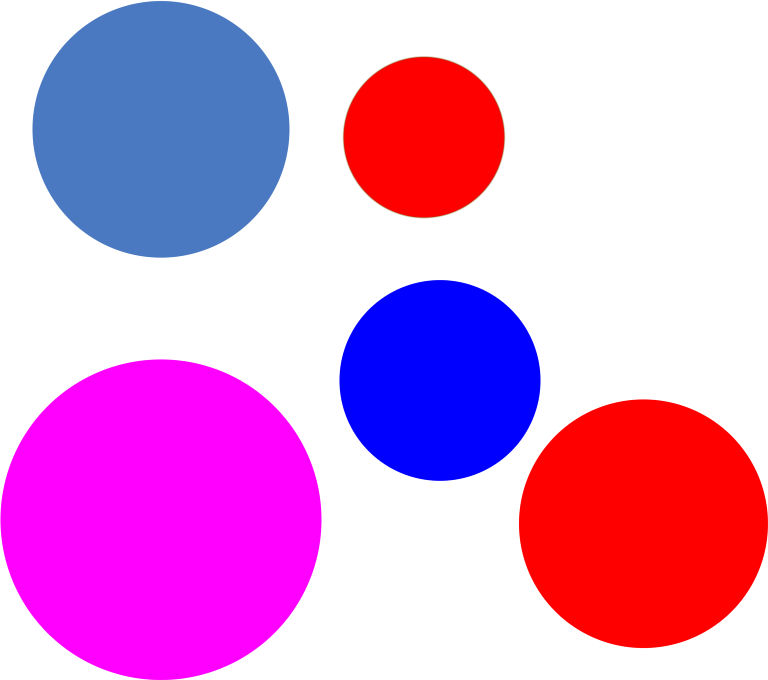
Give the GLSL for this background, as a WebGL 2 fragment shader.

```glsl
#version 300 es
precision highp float;
// Five flat discs of different sizes scattered on a white ground.
// Each disc is a signed distance function with a softened edge;
// all lengths are in units of the canvas height, origin at lower left.

#define EDGE_PIXELS 1.3
#define RIM_WIDTH 0.0022
#define RIM_STRENGTH 0.35
#define PAPER vec3(1.0)
#define STEEL vec3(0.29, 0.475, 0.755)
#define RED vec3(1.0, 0.0, 0.0)
#define BLUE vec3(0.0, 0.0, 1.0)
#define MAGENTA vec3(1.0, 0.0, 1.0)
#define OLIVE vec3(0.45, 0.4, 0.1)

uniform vec2 u_resolution;
out vec4 fragColor;

float discDistance(vec2 p, vec3 disc) {
    return length(p - disc.xy) - disc.z;
}

// Coverage of a shape: 1 inside, 0 outside, smooth across its edge
float coverage(float d, float softness) {
    return 1.0 - smoothstep(-0.5 * softness, 0.5 * softness, d);
}

void main() {
    vec2 p = gl_FragCoord.xy / u_resolution.y;
    p.x *= 512.0 / 454.0 * u_resolution.y / u_resolution.x;
    float softness = EDGE_PIXELS / u_resolution.y;

    // Centre and radius of each disc
    vec3 discs[5] = vec3[5](
        vec3(0.2364, 0.8098, 0.1887),
        vec3(0.6226, 0.7981, 0.1182),
        vec3(0.6461, 0.4405, 0.1476),
        vec3(0.2364, 0.2357, 0.2357),
        vec3(0.9449, 0.2298, 0.1828));
    vec3 fills[5] = vec3[5](STEEL, RED, BLUE, MAGENTA, RED);

    vec3 color = PAPER;
    for (int i = 0; i < 5; i++) {
        float d = discDistance(p, discs[i]);
        color = mix(color, fills[i], coverage(d, softness));
    }

    // Faint dark outline on the small red disc
    float rim = abs(discDistance(p, discs[1])) - 0.5 * RIM_WIDTH;
    color = mix(color, OLIVE, RIM_STRENGTH * coverage(rim, softness));

    fragColor = vec4(color, 1.0);
}
```
